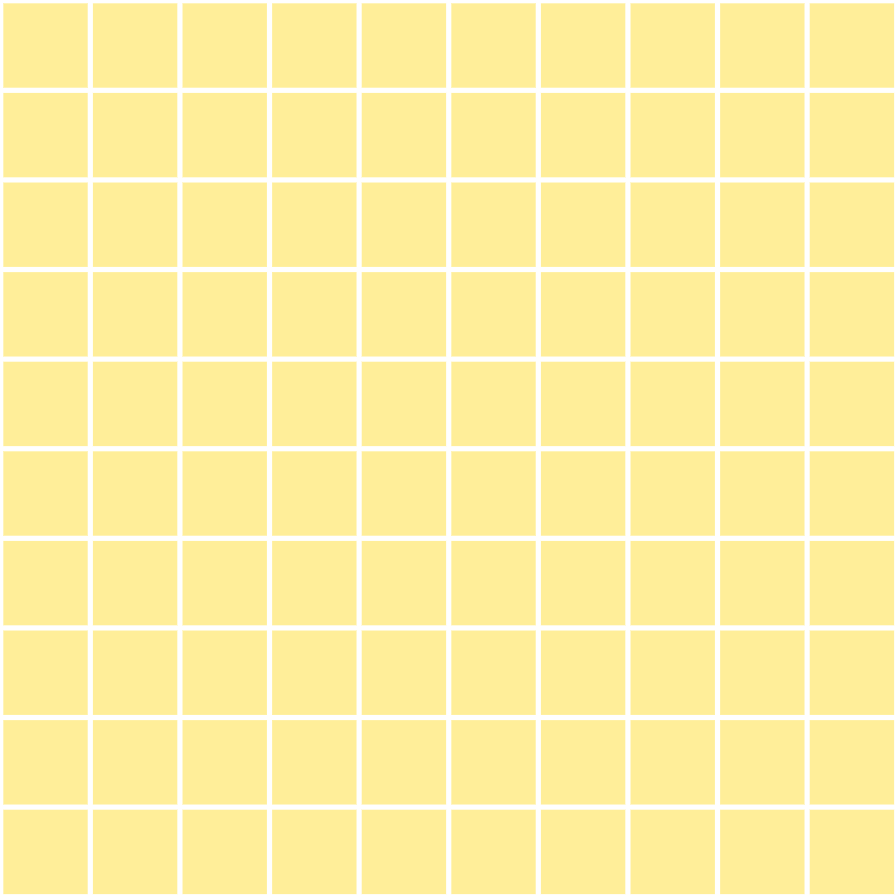
A Shadertoy shader for this pattern:

```glsl
// A plain windowpane grid: ten by ten pale yellow squares parted by thin white lines.
// Each axis is folded to the distance from its nearest line, then the two
// line coverages are combined. Whole repeats make the canvas tile.

// Coverage of evenly spaced lines on both axes; p is in cells.
vec2 lineCoverage(vec2 p, float width, vec2 pixel) {
    vec2 distanceToLine = abs(fract(p + 0.5) - 0.5);
    return clamp(0.5 + (0.5 * width - distanceToLine) / pixel, 0.0, 1.0);
}

void mainImage(out vec4 fragColor, in vec2 fragCoord) {
    // Ten cells each way, with the lines set slightly right and down
    vec2 cells = 10.0 * fragCoord / iResolution.xy - vec2(0.008, -0.008);
    vec2 pixel = 10.0 / iResolution.xy;

    // Union of vertical and horizontal lines
    vec2 lines = lineCoverage(cells, 0.058, pixel);
    float grid = max(lines.x, lines.y);

    vec3 paleYellow = vec3(1.0, 0.935, 0.6);
    vec3 white = vec3(1.0);
    fragColor = vec4(mix(paleYellow, white, grid), 1.0);
}
```
